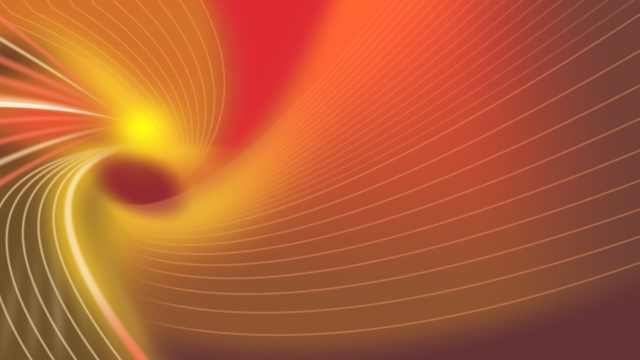
A Shadertoy shader for this background:

```glsl
float hash(float n) { return fract(sin(n * 12.9898) * 43758.5453); }

// Quadratic curve seen along its chord: x = signed distance, y = curve parameter
vec2 arc(vec2 p, vec2 a, vec2 b, vec2 c) {
    float len = length(c - a);
    vec2 dir = (c - a) / len, side = vec2(-dir.y, dir.x);
    vec2 q = vec2(dot(p - a, dir), dot(p - a, side));
    vec2 h = vec2(dot(b - a, dir), dot(b - a, side));
    float x = clamp(q.x, 0.0, len);
    float t = x / (h.x + sqrt(max(h.x * h.x + (len - 2.0 * h.x) * x, 0.0)));
    vec2 slope = vec2(h.x + t * (len - 2.0 * h.x), h.y * (1.0 - 2.0 * t));
    float d = (q.y - 2.0 * t * (1.0 - t) * h.y) * slope.x / max(length(slope), 1e-4);
    return vec2(d, t);
}

float glow(vec2 offset, vec2 size) {
    vec2 q = offset / size;
    return exp(-dot(q, q));
}

float stroke(float d, float width, float px) {
    return 1.0 - smoothstep(max(width - px, 0.0), width + px, abs(d));
}

void mainImage(out vec4 fragColor, in vec2 fragCoord) {
    float px = 9.0 / iResolution.y;
    vec2 p = fragCoord * px; // the canvas spans 16 by 9 units
    vec3 yellow = vec3(0.98, 0.78, 0.18), orange = vec3(0.89, 0.47, 0.18);
    vec3 red = vec3(0.87, 0.17, 0.20), maroon = vec3(0.39, 0.20, 0.21);
    vec3 salmon = vec3(1.0, 0.48, 0.36), cream = vec3(1.0, 0.90, 0.70);

    // Broad field on the right
    vec3 col = mix(vec3(0.56, 0.33, 0.19), vec3(0.72, 0.30, 0.19), smoothstep(1.0, 5.5, p.y));
    col = mix(col, vec3(0.80, 0.22, 0.21), 0.8 * glow(p - vec2(12.3, 9.0), vec2(3.0, 3.2)));
    col = mix(col, vec3(1.0, 0.35, 0.21), glow(p - vec2(9.2, 9.2), vec2(2.6, 3.6)));
    col = mix(col, vec3(0.42, 0.25, 0.22), 0.9 * smoothstep(11.5, 16.3, p.x + 0.12 * (p.y - 4.0)));
    float floorEdge = arc(p, vec2(3.1, 1.0), vec2(8.3, -0.7), vec2(16.5, 2.4)).x;
    col = mix(col, maroon, (1.0 - smoothstep(-0.75, 0.35, floorEdge)) * smoothstep(3.1, 4.1, p.x));

    // Left side: olive below, orange above, dark gaps at the border
    vec3 leftSide = mix(vec3(0.43, 0.31, 0.16), orange * 0.93, smoothstep(3.5, 7.0, p.y));
    leftSide = mix(leftSide, vec3(0.36, 0.22, 0.14), 0.9 * glow(p - vec2(-0.1, 7.5), vec2(1.3, 0.6)));
    leftSide = mix(leftSide, vec3(0.40, 0.22, 0.15), 0.8 * glow(p - vec2(-0.1, 5.2), vec2(1.0, 0.6)));
    leftSide = mix(leftSide, vec3(0.93, 0.32, 0.20), 0.9 * glow(p - vec2(1.2, 6.0), vec2(1.3, 0.65)));
    float leftLimit = mix(2.9, 5.6, smoothstep(3.0, 6.0, p.y));
    col = mix(col, leftSide, 1.0 - smoothstep(leftLimit - 0.7, leftLimit + 0.7, p.x));

    // Sweeping arm and the red wedge above it
    vec2 arm = arc(p, vec2(2.7, 3.7), vec2(6.25, 2.5), vec2(9.0, 9.2));
    float wedgeLeft = arc(p, vec2(5.0, 9.2), vec2(6.6, 6.6), vec2(4.6, 4.4)).x;
    col = mix(col, orange, 0.85 * glow(p - vec2(4.3, 4.8), vec2(1.6, 1.7)));
    float wedge = smoothstep(-0.4, 0.7, wedgeLeft) * smoothstep(0.1, 0.95, arm.x);
    col = mix(col, red, wedge * smoothstep(4.2, 5.6, p.y));
    float armWidth = arm.x > 0.0 ? 0.5 : 0.75 + 0.5 * arm.y;
    float armGlow = glow(vec2(arm.x, 0.0), vec2(armWidth, 1.0)) * smoothstep(-0.2, 0.15, arm.y + 0.2 * (p.x - 2.6));
    vec3 armColor = mix(yellow * 0.95, vec3(1.0, 0.40, 0.20), smoothstep(0.3, 0.85, arm.y));
    col = mix(col, armColor, 0.88 * armGlow);

    // Ring down the left, upper arm, dark core and hot spot
    vec2 ring = arc(p, vec2(4.0, 5.5), vec2(-0.5, 5.0), vec2(3.65, -0.1));
    col = mix(col, yellow * 0.95, 0.85 * glow(vec2(ring.x, 0.0), vec2(0.55, 1.0)) * smoothstep(0.0, 0.2, ring.y) * (1.0 - 0.6 * smoothstep(0.7, 1.0, ring.y)));
    vec2 crest = arc(p, vec2(-0.2, 8.9), vec2(2.3, 7.8), vec2(4.2, 5.2));
    col = mix(col, yellow, 0.85 * glow(vec2(crest.x, 0.0), vec2(0.55, 1.0)) * smoothstep(0.0, 0.7, crest.y) * smoothstep(4.4, 5.4, p.y));
    vec2 c = mat2(0.89, 0.45, -0.45, 0.89) * (p - vec2(3.5, 4.4));
    c = vec2(dot(p - vec2(3.5, 4.4), vec2(0.89, -0.45)), dot(p - vec2(3.5, 4.4), vec2(0.45, 0.89)));
    col = mix(col, vec3(0.58, 0.16, 0.18), 1.0 - smoothstep(0.45, 1.25, length(c / vec2(1.25, 0.72))));
    col = mix(col, vec3(1.0, 0.80, 0.12), 0.7 * glow(p - vec2(3.6, 5.75), vec2(1.0, 0.75)));
    col = mix(col, vec3(1.0, 0.98, 0.08), glow(p - vec2(3.58, 5.8), vec2(0.55, 0.48)));

    // Fan of fine lines, denser towards the top
    for (int i = 0; i < 26; i++) {
        float k = min(float(i), 8.0) + 0.5 * max(float(i) - 8.0, 0.0);
        float s = 1.0 - exp(-0.22 * k);
        vec2 l = arc(p, mix(vec2(3.12, 1.12), vec2(2.6, 4.17), s),
            mix(vec2(8.33, -0.37), vec2(3.75, 2.13), s) + vec2(0.125 * k, 0.0),
            vec2(16.46, 2.6 + 0.625 * k + 0.021 * k * k));
        float strength = (i < 9 ? 0.42 : 0.22) * smoothstep(0.0, 0.2, l.y);
        col = mix(col, vec3(0.95, 0.60, 0.38), strength * stroke(l.x, 0.02, px));
    }

    // Faint lines curling over the top of the core
    for (int i = 0; i < 11; i++) {
        float s = float(i) / 10.0;
        vec2 l = arc(p, mix(vec2(-0.2, 8.6), vec2(4.9, 9.2), s),
            mix(vec2(4.2, 6.9), vec2(6.5, 6.5), s), vec2(4.5, 4.3));
        float strength = 0.3 * (1.0 - smoothstep(0.7, 1.0, l.y));
        col = mix(col, vec3(1.0, 0.72, 0.35), strength * stroke(l.x, 0.02, px));
    }

    // Bright strands falling down the left
    for (int i = 0; i < 6; i++) {
        float k = float(i);
        vec2 l = arc(p, vec2(4.0, 5.5), vec2(-0.42 - 0.4 * k, 5.0), vec2(3.65 - 0.56 * k, -0.1));
        float width = i == 0 ? 0.05 + 0.07 * l.y : 0.022;
        vec3 tint = mix(cream, salmon, i == 0 ? smoothstep(0.75, 1.0, l.y) : 0.0);
        col = mix(col, tint, (i == 0 ? 0.8 : 0.6) * smoothstep(0.05, 0.35, l.y) * stroke(l.x, width, px + 0.4 * width));
        float beam = p.x - (0.4 + 0.5 * k) - 0.12 * (k - 1.5) * (2.0 - p.y);
        float fade = smoothstep(-0.5, 1.0, p.y) * (1.0 - smoothstep(1.0, 3.6, p.y));
        col = mix(col, cream * 0.85, 0.35 * hash(k + 3.0) * fade * glow(vec2(beam, 0.0), vec2(0.16, 1.0)));
    }

    // Streaks entering from the left border
    for (int i = 0; i < 9; i++) {
        float k = float(i), y = 8.7 - 0.55 * k;
        vec2 l = arc(p, vec2(-0.2, y), vec2(1.7, mix(y, 6.3, 0.6)), vec2(3.3, 5.9));
        float width = (0.025 + 0.1 * hash(k + 1.0)) * (1.0 - 0.8 * l.y);
        vec3 tint = i % 3 == 1 ? cream : salmon;
        col = mix(col, tint, 0.7 * (1.0 - smoothstep(0.3, 0.95, l.y)) * stroke(l.x, width, px + width));
    }
    vec2 flare = arc(p, vec2(-0.2, 6.4), vec2(1.8, 6.35), vec2(3.4, 5.9));
    col = mix(col, vec3(1.0, 0.95, 0.85), 0.9 * (1.0 - smoothstep(0.3, 1.0, flare.y)) * stroke(flare.x, 0.07 * (1.0 - flare.y), px));

    fragColor = vec4(col, 1.0);
}
```
